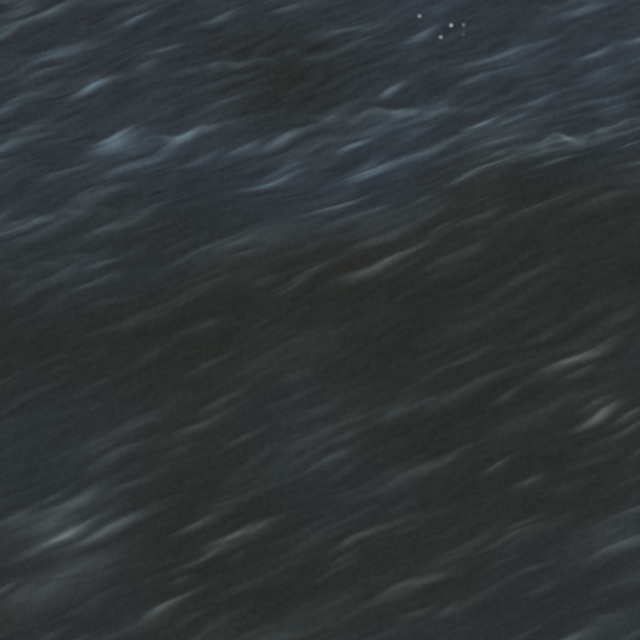
Write a WebGL 2 fragment shader that draws this texture.

```glsl
#version 300 es
precision highp float;
// Dark, wind-combed water: a slow swell shades the body of the surface, and
// slanted wisps of light are scattered over it in stretched cellular grids.
// The upper part is bluer and busier, with pale crests and a few glints.

uniform vec2 u_resolution;
out vec4 fragColor;

const vec3 DEEP       = vec3(0.155, 0.174, 0.173);
const vec3 OLIVE      = vec3(0.168, 0.174, 0.163);
const vec3 SLATE      = vec3(0.190, 0.216, 0.240);
const vec3 GREY_SHEEN = vec3(0.150, 0.165, 0.166);
const vec3 BLUE_SHEEN = vec3(0.142, 0.178, 0.196);
const vec3 FOAM       = vec3(0.200, 0.240, 0.245);

float hash(vec2 p) {
    vec3 a = fract(p.xyx * vec3(0.1031, 0.1030, 0.0973));
    a += dot(a, a.yzx + 33.33);
    return fract((a.x + a.y) * a.z);
}

vec2 hash2(vec2 p) {
    return vec2(hash(p), hash(p + 71.7));
}

vec2 rotate(vec2 p, float angle) {
    float c = cos(angle), s = sin(angle);
    return vec2(c * p.x + s * p.y, c * p.y - s * p.x);
}

float valueNoise(vec2 p) {
    vec2 i = floor(p), f = fract(p);
    f = f * f * (3.0 - 2.0 * f);
    float low  = mix(hash(i), hash(i + vec2(1, 0)), f.x);
    float high = mix(hash(i + vec2(0, 1)), hash(i + vec2(1, 1)), f.x);
    return mix(low, high, f.y);
}

// Layered sines, each bent by the sum before it; result near 0..1.
float swell(vec2 p, float frequency, float phase) {
    float sum = 0.0, amplitude = 0.5;
    for (int i = 0; i < 4; i++) {
        p = rotate(p, 0.9);
        sum += amplitude * sin(p.y * frequency + phase + 2.0 * sum);
        frequency *= 1.6;
        amplitude *= 0.62;
        phase += 1.9;
    }
    return clamp(0.5 + 0.42 * sum, 0.0, 1.0);
}

// One soft streak per cell: crisp upper edge, longer fade below.
float wisps(vec2 p, vec2 cellSize, float thickness, float sparsity, float seed) {
    p /= cellSize;
    vec2 cell = floor(p);
    float sum = 0.0;
    for (int y = -1; y <= 1; y++) {
        for (int x = -1; x <= 1; x++) {
            vec2 id = cell + vec2(x, y);
            vec2 d = p - id - 0.1 - 0.8 * hash2(id + seed);
            vec2 shape = hash2(id + seed + 19.3);
            d.y += (shape.x - 0.5) * (0.5 * d.x + 0.3 * d.x * d.x);
            float span = mix(0.20, 0.48, shape.y);
            float width = thickness * (d.y > 0.0 ? 0.6 : 1.4);
            float light = pow(hash(id + seed + 43.1), sparsity);
            sum += light * exp(-dot(d / vec2(span, width), d / vec2(span, width)));
        }
    }
    return sum;
}

// Small round sparkles, present in only a few cells.
float glints(vec2 p, float cellSize) {
    p /= cellSize;
    vec2 id = floor(p);
    float distanceToDot = length(fract(p) - 0.35 - 0.3 * hash2(id));
    return step(0.75, hash(id + 5.0)) * (1.0 - smoothstep(0.05, 0.32, distanceToDot));
}

void main() {
    vec2 p = gl_FragCoord.xy / u_resolution.y;

    // Broad regions
    float body = swell(p, 7.0, 0.6);
    float patches = swell(p + 3.1, 13.0, 2.2);
    float upper = smoothstep(0.58, 0.80, p.y - 0.10 * (p.x - 0.5) + 0.14 * (body - 0.5));
    float hollow = exp(-pow(length((p - vec2(0.45, 0.88)) / vec2(0.13, 0.10)), 2.0));
    float trough = exp(-pow((p.y - 0.52 - 0.15 * (p.x - 0.5)) / 0.09, 2.0));

    // Flow coordinates along the wind, gently kinked
    vec2 flow = rotate(p, 0.44 - 0.06 * upper);
    flow.y += 0.0030 * sin(flow.x * 25.0 + 4.0 * sin(flow.y * 11.0));
    flow.y += 0.0013 * sin(flow.x * 67.0 + flow.y * 90.0);
    float fibre = valueNoise(flow * vec2(20.0, 130.0));
    float fineFibre = valueNoise(flow * vec2(42.0, 250.0) + 9.0);

    // Streaks of light at three sizes
    float streaks = 0.50 * wisps(flow, vec2(0.36, 0.100), 0.24, 1.6, 3.0);
    streaks += 1.00 * wisps(flow, vec2(0.17, 0.050), 0.15, 2.4, 57.0);
    streaks += mix(0.55, 1.05, upper) * wisps(flow, vec2(0.105, 0.027), 0.19, 2.4, 131.0);
    streaks *= mix(0.50, 1.30, patches) * mix(0.60, 1.40, fibre);
    streaks *= (1.0 - 0.5 * hollow) * (1.0 - 0.4 * trough);
    streaks += mix(0.10, 0.24, upper) * (fibre + 0.7 * fineFibre - 0.85);

    // Pale crests lie flatter than the wind streaks
    vec2 ridge = rotate(p, 0.16);
    ridge.y += 0.005 * sin(ridge.x * 31.0 + 2.0 * sin(ridge.x * 19.0));
    ridge.y += 0.002 * sin(ridge.x * 113.0);
    float crests = upper * wisps(ridge, vec2(0.28, 0.100), 0.070, 2.2, 211.0);
    crests *= mix(0.3, 1.3, valueNoise(ridge * vec2(55.0, 130.0)));

    // Colour
    float haze = 0.16 + 0.80 * upper + 0.75 * (body - 0.42) - 0.35 * trough;
    haze = clamp(haze, 0.0, 1.15) * (1.0 - 0.9 * hollow);
    vec3 color = mix(mix(DEEP, OLIVE, patches), SLATE, haze);
    color += mix(GREY_SHEEN, BLUE_SHEEN, upper) * streaks;
    color += FOAM * crests * (1.0 - 0.6 * hollow);
    float sparkleZone = 1.0 - smoothstep(0.02, 0.05, length((p - vec2(0.68, 0.96)) * vec2(0.8, 1.6)));
    color += 0.42 * sparkleZone * glints(p, 0.017);
    color += 0.020 * (valueNoise(p * 210.0) - 0.5);

    fragColor = vec4(color, 1.0);
}
```
